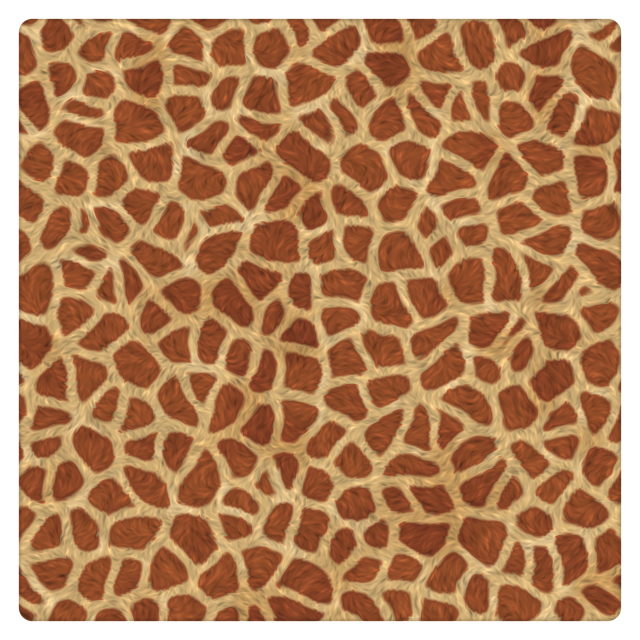
Reproduce this texture procedurally as a WebGL 2 fragment shader.

```glsl
#version 300 es
precision highp float;

// A square panel of short plush fur with brown patches divided by tan bands.
// Patches are Voronoi cells with softened corners; the fur is a sum of
// scattered, elongated strands that follow a flow field of layered sines.

uniform vec2 u_resolution;
out vec4 fragColor;

const float PATCHES = 15.5;        // patch cells across the canvas
const float BAND_HALF = 0.118;     // half width of a band, in patch cells
const float BAND_SOFT = 0.048;     // softness of the patch rim
const float CORNER_SHARP = 18.0;   // higher gives sharper patch corners
const float FUR_CELLS = 80.0;      // strand cells across the canvas
const int STRANDS = 6;             // strands per cell
const vec2 STRAND_SIZE = vec2(0.40, 0.11);
const float FUR_CONTRAST = 0.14;
const float FUR_FRAY = 0.032;      // how far strands ruffle the rims
const float PANEL_HALF = 0.4705;
const float PANEL_RADIUS = 0.021;

const vec3 TAN = vec3(0.81, 0.675, 0.455);
const vec3 CREAM = vec3(0.91, 0.80, 0.60);
const vec3 OCHRE = vec3(0.73, 0.53, 0.29);
const vec3 BROWN = vec3(0.575, 0.300, 0.160);
const vec3 MAROON = vec3(0.47, 0.215, 0.130);
const vec3 BACKDROP = vec3(1.0);

vec3 hash3(vec3 p) {
    p = fract(p * vec3(0.1031, 0.1030, 0.0973));
    p += dot(p, p.yxz + 33.33);
    return fract((p.xxy + p.yxx) * p.zyx);
}

// Soft value noise in 0..1
float valueNoise(vec2 p) {
    vec2 i = floor(p), f = fract(p);
    f = f * f * (3.0 - 2.0 * f);
    float a = hash3(vec3(i, 7.0)).x;
    float b = hash3(vec3(i + vec2(1, 0), 7.0)).x;
    float c = hash3(vec3(i + vec2(0, 1), 7.0)).x;
    float d = hash3(vec3(i + vec2(1, 1), 7.0)).x;
    return mix(mix(a, b, f.x), mix(c, d, f.x), f.y);
}

// Direction in which the fur lies
float flowAngle(vec2 p) {
    return 1.3 * sin(19.0 * p.x + 2.0 * sin(13.0 * p.y))
         + 1.1 * sin(23.0 * p.y - 11.0 * p.x + 1.7)
         + 0.6 * sin(41.0 * p.x + 37.0 * p.y);
}

// Signed strand relief, centred on zero
float furRelief(vec2 uv) {
    vec2 p = uv * FUR_CELLS, home = floor(p);
    float angle = flowAngle(uv), sum = 0.0;
    for (int y = -1; y <= 1; y++)
    for (int x = -1; x <= 1; x++)
    for (int s = 0; s < STRANDS; s++) {
        vec2 cell = home + vec2(x, y);
        vec3 h = hash3(vec3(cell + 17.0, float(s) * 9.0 + 3.0));
        vec2 d = p - cell - h.xy;
        float tilt = angle + 0.9 * (fract(h.z * 37.0) - 0.5);
        vec2 along = vec2(cos(tilt), sin(tilt));
        vec2 q = vec2(dot(d, along), along.x * d.y - along.y * d.x) / STRAND_SIZE;
        sum += (2.0 * h.z - 1.0) * exp(-0.5 * dot(q, q));
    }
    return sum;
}

// x: softened distance to the cell border, y: random value of the cell
vec2 patchCell(vec2 p) {
    vec2 home = floor(p), nearest = vec2(0.0);
    float best = 1e3, id = 0.0;
    for (int y = -2; y <= 2; y++)
    for (int x = -2; x <= 2; x++) {
        vec2 cell = home + vec2(x, y);
        vec3 h = hash3(vec3(cell + 50.0, 1.0));
        vec2 r = cell + h.xy - p;
        if (dot(r, r) < best) { best = dot(r, r); nearest = r; id = h.z; }
    }
    float sum = 0.0;
    for (int y = -2; y <= 2; y++)
    for (int x = -2; x <= 2; x++) {
        vec2 cell = home + vec2(x, y);
        vec2 r = cell + hash3(vec3(cell + 50.0, 1.0)).xy - p;
        vec2 gap = r - nearest;
        if (dot(gap, gap) > 1e-5)
            sum += exp(-CORNER_SHARP * dot(0.5 * (r + nearest), normalize(gap)));
    }
    return vec2(-log(sum) / CORNER_SHARP, id);
}

float roundedBox(vec2 p) {
    vec2 q = abs(p) - PANEL_HALF + PANEL_RADIUS;
    return length(max(q, 0.0)) + min(max(q.x, q.y), 0.0) - PANEL_RADIUS;
}

void main() {
    float pixel = 1.0 / min(u_resolution.x, u_resolution.y);
    vec2 uv = (gl_FragCoord.xy - 0.5 * u_resolution) * pixel + 0.5;
    float fur = furRelief(uv);
    float mottle = valueNoise(uv * 34.0 + 5.0);
    float tone = valueNoise(uv * 13.0 + 40.0);

    // Patches, with slightly bent and ruffled rims
    vec2 bend = 0.05 * sin(uv.yx * vec2(83.0, 71.0) + vec2(1.0, 4.0));
    vec2 cell = patchCell(uv * PATCHES + bend);
    float rim = cell.x + FUR_FRAY * fur + 0.04 * (mottle - 0.5) - BAND_HALF;
    float inPatch = smoothstep(-BAND_SOFT, BAND_SOFT, rim);

    // Colours of bands and patches
    vec3 band = mix(TAN, CREAM, 0.7 * smoothstep(0.55, 0.95, mottle));
    band = mix(band, OCHRE, 0.6 * smoothstep(0.6, 0.95, tone));
    float depth = 0.45 * smoothstep(0.5, 0.9, tone) + 0.35 * cell.y * mottle;
    depth += 0.3 * (1.0 - smoothstep(0.03, 0.14, rim));
    vec3 coat = mix(band, mix(BROWN, MAROON, clamp(depth, 0.0, 1.0)), inPatch);
    coat *= 1.0 + FUR_CONTRAST * fur;

    // Panel with a shaded edge on the plain backdrop
    float edge = roundedBox(uv - 0.5);
    coat *= mix(0.84, 1.0, smoothstep(0.0, 0.007, -edge));
    float cover = 1.0 - smoothstep(-0.75 * pixel, 0.75 * pixel, edge);
    fragColor = vec4(mix(BACKDROP, clamp(coat, 0.0, 1.0), cover), 1.0);
}
```
